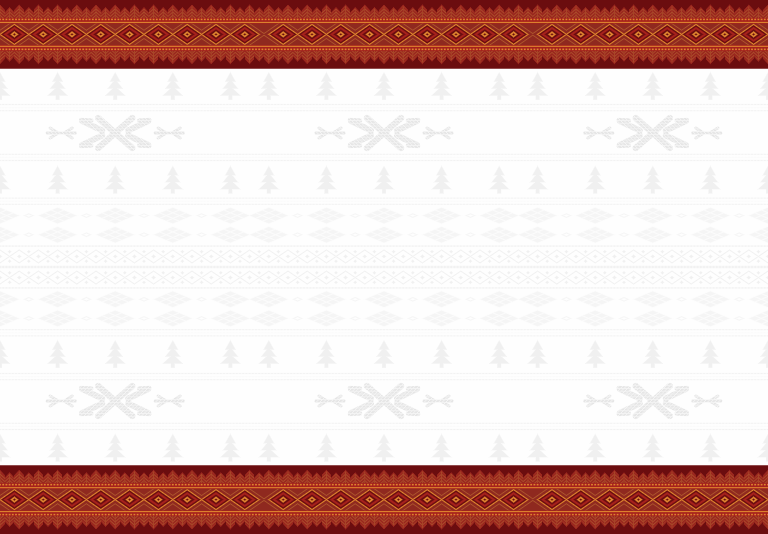
Write a WebGL 2 fragment shader that draws this pattern.

```glsl
#version 300 es
precision highp float;
// Woven cloth: two red embroidered borders around pale rows of firs, crosses and diamonds.
uniform vec2 u_resolution;
out vec4 fragColor;

const vec2 CLOTH = vec2(768.0, 536.0); // design units across the canvas
const float GROUP = 268.8;             // length of one group of motifs
const vec3 PAPER = vec3(0.995);
const vec3 MAROON = vec3(0.42, 0.05, 0.06);
const vec3 BRICK = vec3(0.56, 0.16, 0.12);
const vec3 RED = vec3(0.65, 0.13, 0.11);
const vec3 TAN = vec3(0.69, 0.35, 0.18);
const vec3 GOLD = vec3(0.87, 0.52, 0.18);

// Coverage of a filled shape and of a line, with edges one pixel soft
float fill(float d, float px) { return clamp(0.5 - d / px, 0.0, 1.0); }
float stroke(float d, float width, float px) { return fill(abs(d) - 0.5 * width, px); }

// Signed offset from the nearest repeat
float repeat(float x, float pitch) { return x - pitch * round(x / pitch); }

// Offset from the nearest motif in groups of (last + 1) motifs
float series(float x, float first, float pitch, float last) {
  float margin = 0.5 * (GROUP - pitch * last);
  float along = mod(x - first + margin, GROUP) - margin;
  return along - pitch * clamp(round(along / pitch), 0.0, last);
}

float rhomb(vec2 p, vec2 radii) {
  return (dot(abs(p), 1.0 / radii) - 1.0) * radii.x * radii.y / length(radii);
}

float box(vec2 p, vec2 radii) {
  vec2 d = abs(p) - radii;
  return max(d.x, d.y);
}

float bar(vec2 p, vec2 a, vec2 b, float radius) {
  vec2 ab = b - a;
  float t = clamp(dot(p - a, ab) / dot(ab, ab), 0.0, 1.0);
  return length(p - a - ab * t) - radius;
}

// Fir of three tiers on a short trunk
float fir(vec2 p) {
  float d = box(p - vec2(0.0, -11.0), vec2(1.9, 2.7));
  for (int i = 0; i < 3; i++) {
    float tier = float(i);
    float base = 4.5 - 7.0 * tier;
    float reach = 5.3 + 2.4 * tier;
    float slope = abs(p.x) - reach * (1.0 - (p.y - base) / 9.5);
    d = min(d, max(slope * 0.75, base - p.y));
  }
  return d;
}

// Stitched cross with horned sides and a small winged knot at each end
float crossMotif(vec2 p) {
  vec2 q = abs(p);
  float d = bar(q, vec2(0.0), vec2(17.0, 15.0), 3.2);
  d = min(d, bar(q, vec2(13.0, 2.5), vec2(33.0, 12.0), 3.0));
  d = min(d, bar(q, vec2(24.0, 12.5), vec2(34.0, 13.0), 2.2));
  vec2 k = abs(vec2(q.x - 54.0, q.y));
  d = min(d, bar(k, vec2(3.0, 0.0), vec2(11.0, 5.0), 1.5));
  return min(d, bar(k, vec2(0.0), vec2(14.0, 0.5), 1.4));
}

// Pair of dotted lines with a fainter row between them
float dottedRow(vec2 p, float px) {
  float dash = 0.45 + 0.55 * fill(abs(repeat(p.x, 3.2)) - 0.9, px);
  return dash * (stroke(abs(p.y) - 3.1, 1.1, px) + 0.3 * stroke(p.y, 1.0, px));
}

// Wide diamond cut into nine, with a small one between neighbours
float diamondRow(vec2 p, float px) {
  vec2 q = vec2(series(p.x, 0.0, 57.6, 4.0), p.y);
  float a = repeat(q.x / 20.0 + q.y / 8.5 + 0.333, 0.6667);
  float b = repeat(q.x / 20.0 - q.y / 8.5 + 0.333, 0.6667);
  float cuts = max(stroke(a * 7.8, 1.1, px), stroke(b * 7.8, 1.1, px));
  float wide = fill(rhomb(q, vec2(20.0, 8.5)), px) * (1.0 - 0.75 * cuts);
  vec2 s = vec2(series(p.x, 28.8, 57.6, 3.0), p.y);
  return max(wide, stroke(rhomb(s, vec2(4.0, 1.8)), 1.0, px));
}

// Chain of outlined diamonds with seeds inside and between
float chainRow(vec2 p, float px) {
  vec2 q = vec2(repeat(p.x, 19.2), p.y);
  float ink = stroke(rhomb(q, vec2(9.6, 6.5)), 0.9, px);
  vec2 seed = vec2(abs(q.x) - 9.6, abs(q.y) - 4.8);
  return max(ink, fill(min(rhomb(q, vec2(2.0, 1.8)), rhomb(seed, vec2(1.7, 1.6))), px));
}

// Red border; v is the distance from its middle line
vec3 border(float x, float v, float px) {
  // Feathers, tall and short in turn
  float f = abs(repeat(x, 9.6));
  float tip = 28.5 - 1.1 * f - 2.5 * step(4.8, abs(repeat(x, 19.2)));
  vec3 col = mix(MAROON, mix(BRICK, RED, 0.45), fill(v - tip - 1.5, px));
  float barbs = stroke(repeat(v + 0.9 * f, 3.2) * 0.74, 0.85, px);
  col = mix(col, TAN, max(barbs, stroke(f, 0.7, px)) * fill(v - tip, px) * 0.8);
  // Diamond chain
  vec2 q = vec2(series(x, 14.4, 28.8, 8.0), v);
  float d = rhomb(q, vec2(14.4, 10.0));
  vec3 chain = mix(BRICK, MAROON, fill(d, px));
  chain = mix(chain, GOLD, stroke(d, 1.1, px));
  chain = mix(chain, TAN, stroke(d - 3.4, 0.8, px));
  chain = mix(chain, RED, stroke(d + 3.0, 2.0, px));
  chain = mix(chain, GOLD, fill(rhomb(q, vec2(4.0, 3.2)), px));
  chain = mix(chain, MAROON, fill(rhomb(q, vec2(1.3, 1.1)), px));
  // Stitched rails beside the chain
  vec3 rail = mix(RED, GOLD, stroke(v - 12.0, 1.1, px));
  float bead = fill(abs(repeat(x, 3.2)) - 0.9, px);
  rail = mix(rail, GOLD, bead * stroke(v - 15.0, 1.5, px));
  col = mix(col, rail, fill(v - 16.4, px));
  return mix(col, chain, fill(v - 10.8, px));
}

void main() {
  vec2 p = gl_FragCoord.xy / u_resolution * CLOTH;
  vec2 unit = CLOTH / u_resolution;
  float px = max(unit.x, unit.y);
  float h = abs(p.y - 0.5 * CLOTH.y); // rows mirror about the middle

  // Pale rows
  float ink = 0.035 * diamondRow(vec2(p.x, abs(h - 42.0) - 9.6), px);
  ink += 0.055 * chainRow(vec2(p.x, h - 10.6), px);
  float dash = 0.5 + 0.5 * fill(abs(repeat(p.x, 3.2)) - 0.9, px);
  ink += 0.05 * dash * max(stroke(h, 2.4, px), stroke(h - 21.0, 1.3, px));
  float rowY = h < 88.0 ? 66.0 : (h < 135.0 ? 110.0 : 160.0);
  ink += 0.045 * dottedRow(vec2(p.x, h - rowY), px);

  // Firs stand upright in both halves
  float side = sign(p.y - 0.5 * CLOTH.y);
  float firY = side * (h < 135.0 ? 87.5 : 181.5);
  vec2 firP = vec2(series(p.x, 0.0, 57.6, 4.0), p.y - 0.5 * CLOTH.y - firY);
  ink += 0.052 * fill(fir(firP), px);

  // Crosses, broken into stitches
  vec2 c = vec2(series(p.x, 115.2, GROUP, 0.0), h - 134.5);
  float gaps = fill(box(vec2(repeat(c.x + c.y, 3.6), repeat(c.y, 2.8)), vec2(1.3, 1.0)), px);
  ink += 0.095 * fill(crossMotif(c), px) * (0.35 + 0.65 * gaps);

  vec3 col = mix(PAPER - ink, border(p.x, abs(h - 233.5), px), fill(199.0 - h, px));
  fragColor = vec4(col, 1.0);
}
```
